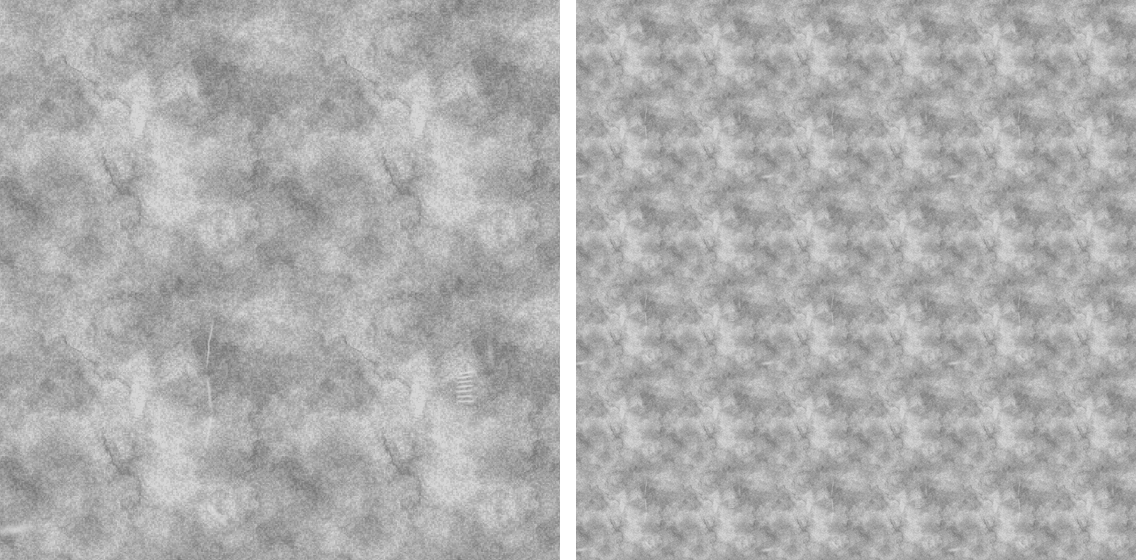
Left: one tile. Right: repeated 3 by 3.
Write a WebGL 2 fragment shader that draws this texture.

```glsl
#version 300 es
precision highp float;

uniform vec2 u_resolution;
out vec4 fragColor;

float hash(vec2 p) {
  vec3 q = fract(vec3(p.xyx) * 0.1031);
  q += dot(q, q.yzx + 33.33);
  return fract((q.x + q.y) * q.z);
}

// Value noise that wraps after one unit; cells must be whole numbers
float noise(vec2 p, vec2 cells, float seed) {
  p *= cells;
  vec2 i = floor(p), f = p - i;
  f = f * f * (3.0 - 2.0 * f);
  vec2 a = mod(i, cells) + seed, b = mod(i + 1.0, cells) + seed;
  return mix(mix(hash(a), hash(vec2(b.x, a.y)), f.x),
             mix(hash(vec2(a.x, b.y)), hash(b), f.x), f.y);
}

float fbm(vec2 p, vec2 cells, float seed) {
  float sum = 0.0, weight = 0.5;
  for (int i = 0; i < 5; i++) {
    sum += weight * noise(p, cells, seed + float(i) * 17.0);
    cells *= 2.0;
    weight *= 0.6;
  }
  return sum / 1.153;
}

vec2 wrapDelta(vec2 d) {
  return fract(d + 0.5) - 0.5;
}

// Distance to a wrapped segment, and the position along it from -1 to 1
vec2 segment(vec2 p, vec4 ends) {
  vec2 d = wrapDelta(p - 0.5 * (ends.xy + ends.zw));
  vec2 arm = 0.5 * (ends.zw - ends.xy);
  float t = clamp(dot(d, arm) / dot(arm, arm), -1.0, 1.0);
  return vec2(length(d - arm * t), t);
}

// Broad stains: centre, radius, change of tone
float stains(vec2 p) {
  vec4 spots[11] = vec4[11](
    vec4(0.21, 0.67, 0.13, -0.11), vec4(0.83, 0.68, 0.12, -0.13),
    vec4(0.03, 0.19, 0.13, -0.12), vec4(0.43, 0.40, 0.09, -0.10),
    vec4(0.49, 0.95, 0.08, -0.08), vec4(0.74, 0.83, 0.08, -0.09),
    vec4(0.31, 0.80, 0.09, 0.08), vec4(0.53, 0.66, 0.10, 0.09),
    vec4(0.70, 0.38, 0.11, 0.07), vec4(0.77, 0.20, 0.11, 0.07),
    vec4(0.06, 0.45, 0.09, 0.08));
  float tone = 0.0;
  for (int i = 0; i < 11; i++) {
    vec2 d = wrapDelta(p - spots[i].xy) / spots[i].z;
    tone += spots[i].w * exp(-dot(d, d));
  }
  return tone;
}

// Ragged dark veins with a soft damp halo
float veins(vec2 p) {
  vec4 paths[8] = vec4[8](
    vec4(0.21, 0.80, 0.33, 0.745), vec4(0.33, 0.745, 0.45, 0.64),
    vec4(0.36, 0.48, 0.38, 0.35), vec4(0.38, 0.35, 0.48, 0.31),
    vec4(0.48, 0.31, 0.50, 0.24), vec4(0.50, 0.24, 0.46, 0.10),
    vec4(0.88, 0.50, 0.97, 0.42), vec4(0.97, 0.42, 0.87, 0.29));
  float nearest = 1.0;
  for (int i = 0; i < 8; i++) nearest = min(nearest, segment(p, paths[i]).x);
  return 0.6 * exp(-nearest * nearest / 0.0001) + 0.4 * exp(-nearest / 0.03);
}

// Pale scuffs that differ from one repeat to the next
float scuffs(vec2 uv) {
  vec4 marks[7] = vec4[7](
    vec4(0.381, 0.44, 0.368, 0.33), vec4(0.368, 0.335, 0.380, 0.26),
    vec4(0.380, 0.265, 0.368, 0.20), vec4(0.366, 0.105, 0.408, 0.057),
    vec4(-0.01, 0.052, 0.066, 0.06), vec4(0.347, 0.86, 0.351, 0.815),
    vec4(0.875, 0.40, 0.877, 0.34));
  float widths[7] = float[7](0.003, 0.005, 0.004, 0.008, 0.014, 0.009, 0.009);
  float light = 0.0;
  for (int i = 0; i < 7; i++) {
    vec2 s = segment(uv, marks[i]);
    float taper = (1.0 - s.y * s.y) * (i > 4 ? 0.45 : 0.75);
    light = max(light, taper * (1.0 - smoothstep(0.0, widths[i], s.x)));
  }
  // Small stack of parallel scrapes
  for (int i = 0; i < 7; i++) {
    float k = float(i), y = 0.285 + k * 0.0077;
    vec2 s = segment(uv, vec4(0.814, y, 0.848 - 0.002 * mod(k, 3.0), y + 0.001 * k));
    light = max(light, (1.0 - pow(s.y, 4.0)) * (1.0 - smoothstep(0.0, 0.0035, s.x)));
  }
  return light;
}

void main() {
  vec2 uv = gl_FragCoord.xy / u_resolution;
  vec2 p = fract(uv * 2.0);

  // Domain warp frays every outline
  vec2 fray = vec2(fbm(p, vec2(9.0), 3.0), fbm(p, vec2(9.0), 41.0)) - 0.5;
  vec2 warped = p + 0.42 * fray;

  // Clouded cement and layered water marks
  float cloud = fbm(p + 0.18 * fray, vec2(5.0, 6.0), 9.0);
  float patches = fbm(p + 0.12 * fray, vec2(9.0, 11.0), 71.0);
  float tone = 0.708 + stains(warped) + 0.34 * (cloud - 0.5);
  tone += 0.24 * (patches - 0.5) - 0.035 * smoothstep(0.53, 0.56, patches);
  tone -= 0.13 * veins(p + 0.26 * fray) * smoothstep(0.2, 0.6, cloud);
  tone -= 0.03 * (1.0 - smoothstep(0.0, 0.02, abs(cloud - 0.43)));

  // Faint drips, washes, fine grain and pale specks
  tone += 0.025 * (noise(p, vec2(40.0, 4.0), 23.0) - 0.5);
  tone += 0.03 * (noise(p, vec2(5.0, 26.0), 57.0) - 0.5);
  tone += 0.05 * (noise(p, vec2(80.0), 13.0) - 0.5);
  tone += 0.135 * (noise(p, vec2(190.0), 29.0) - 0.5);
  tone += 0.05 * smoothstep(0.75, 0.95, noise(p, vec2(150.0), 47.0));

  // Wear over the whole canvas
  tone += 0.012 * (fbm(uv, vec2(5.0), 83.0) - 0.5);
  float wear = scuffs(uv + 0.008 * fray) * (0.6 + 0.4 * patches);
  tone = mix(clamp(tone, 0.47, 0.84), 0.90, wear);

  fragColor = vec4(vec3(tone), 1.0);
}
```
